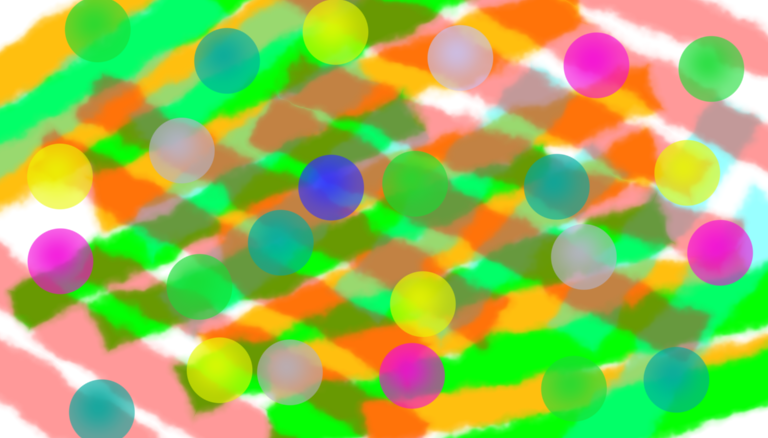
This background is drawn by a WebGL 1 fragment shader. Its source:

```glsl
precision highp float;
// Crossing watercolour brush strokes on white paper with translucent shaded discs.

uniform vec2 u_resolution;

const vec3 GREEN = vec3(0.01, 1.0, 0.01);
const vec3 ORANGE = vec3(1.0, 0.75, 0.06);
const vec3 CYAN = vec3(0.0, 1.0, 1.0);
const vec3 RED = vec3(1.0, 0.0, 0.0);
const float GLAZE = 0.4;
const float DISC_RADIUS = 0.075;

float hash(vec2 p) {
  return fract(sin(dot(p, vec2(127.1, 311.7))) * 43758.5453);
}

float noise(vec2 p) {
  vec2 cell = floor(p);
  vec2 f = fract(p);
  f = f * f * (3.0 - 2.0 * f);
  float low = mix(hash(cell), hash(cell + vec2(1.0, 0.0)), f.x);
  float high = mix(hash(cell + vec2(0.0, 1.0)), hash(cell + 1.0), f.x);
  return mix(low, high, f.y);
}

float fbm(vec2 p) {
  float sum = 0.0;
  float amplitude = 0.5;
  for (int i = 0; i < 4; i++) {
    sum += amplitude * noise(p);
    p = p * 2.03 + 7.3;
    amplitude *= 0.5;
  }
  return sum;
}

float boxDistance(vec2 p, vec2 halfSize) {
  vec2 d = abs(p) - halfSize;
  return length(max(d, 0.0)) + min(max(d.x, d.y), 0.0);
}

// Coverage of one ragged stroke; t places it between the two ends of its family.
float stroke(vec2 p, float t, vec2 first, vec2 last, vec2 angles, vec2 halfSize, float seed) {
  float slide = hash(vec2(seed, 1.7)) - 0.5;
  float turn = hash(vec2(seed, 5.3)) - 0.5;
  float grow = hash(vec2(seed, 9.1)) - 0.5;
  float angle = mix(angles.x, angles.y, t) + 0.2 * turn;
  vec2 along = vec2(cos(angle), sin(angle));
  vec2 d = p - mix(first, last, t) - along * slide * 0.5;
  vec2 q = vec2(dot(d, along), dot(d, vec2(-along.y, along.x)));
  float dist = boxDistance(q, halfSize * (1.0 + 0.35 * grow));
  dist += (fbm(p * 13.0 + seed * 3.7) - 0.47) * 0.06;
  float core = 1.0 - smoothstep(-0.007, 0.007, dist);
  float wash = 1.0 - smoothstep(-0.02, 0.022, dist);
  return mix(wash, core, 0.4);
}

vec3 opaqueStrokes(vec3 color, vec2 p) {
  for (int i = 0; i < 14; i++) {
    float n = float(i);
    float cover = stroke(p, n / 13.0, vec2(0.28, 1.0), vec2(1.38, 0.03),
                         vec2(0.56, 0.2), vec2(0.55, 0.056), n + 11.0);
    color = mix(color, mix(ORANGE, GREEN, mod(n, 2.0)), cover);
  }
  return color;
}

vec3 cyanGlaze(vec3 color, vec2 p) {
  float cover = 0.0;
  for (int i = 0; i < 8; i++) {
    float n = float(i);
    cover = max(cover, stroke(p, n / 7.0, vec2(0.25, 0.85), vec2(1.68, 0.4),
                              vec2(0.62, 0.95), vec2(0.34, 0.06), n + 41.0));
  }
  return mix(color, CYAN, GLAZE * cover);
}

vec3 redGlaze(vec3 color, vec2 p) {
  float cover = 0.0;
  for (int i = 0; i < 10; i++) {
    float n = float(i);
    cover = max(cover, stroke(p, n / 9.0, vec2(0.12, 0.08), vec2(1.58, 0.95),
                              vec2(-0.6, -0.42), vec2(0.52, 0.053), n + 71.0));
  }
  return mix(color, RED, GLAZE * cover);
}

vec3 discColor(float kind, float tint) {
  if (kind < 0.5) return vec3(0.0, 0.66, 0.62);
  if (kind < 1.5) return vec3(0.95, 0.04, 0.85);
  if (kind < 2.5) return vec3(0.92, 0.97, 0.02);
  if (kind < 3.5) return vec3(0.1, 0.86, 0.2);
  return mix(vec3(0.68, 0.68, 0.7), vec3(0.8, 0.78, 1.0), tint);
}

// Discs sit on a jittered grid and thin out towards their rims.
vec3 discs(vec3 color, vec2 p, float aspect, float pixel) {
  for (int row = 0; row < 4; row++) {
    for (int col = 0; col < 6; col++) {
      vec2 cell = vec2(float(col), float(row));
      vec2 jitter = vec2(hash(cell + 3.1), hash(cell + 8.6)) - 0.5;
      vec2 center = (cell + 0.5 + 0.62 * jitter) * vec2(aspect / 6.0, 0.25);
      float r = length(p - center);
      float kind = mod(cell.x * 2.0 + cell.y, 5.0);
      vec3 ink = discColor(kind, hash(cell + 5.5));
      float accent = 1.0 - step(0.5, distance(cell, vec2(2.0)));
      ink = mix(ink, vec3(0.18, 0.18, 1.0), accent);
      float glow = length(p - center - vec2(-0.008, 0.012)) / DISC_RADIUS;
      float opacity = mix(0.9, 0.6, smoothstep(0.0, 1.1, glow));
      float edge = 1.0 - smoothstep(-pixel, pixel, r - DISC_RADIUS);
      color = mix(color, ink, opacity * edge);
    }
  }
  return color;
}

void main() {
  vec2 p = gl_FragCoord.xy / u_resolution.y;
  vec3 color = opaqueStrokes(vec3(1.0), p);
  color = redGlaze(cyanGlaze(color, p), p);
  color = discs(color, p, u_resolution.x / u_resolution.y, 1.0 / u_resolution.y);
  gl_FragColor = vec4(color, 1.0);
}
```
